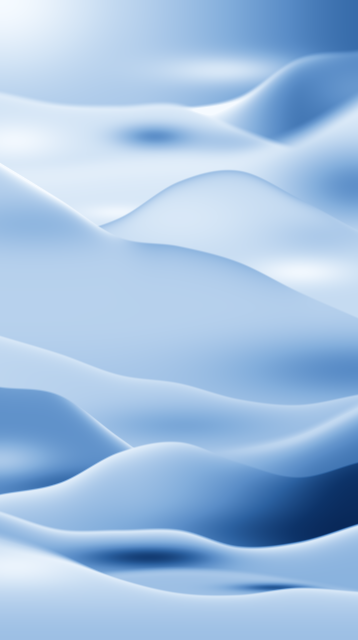
Give the GLSL for this background, as a Shadertoy shader.

```glsl
// Soft blue dunes under a hazy sky, stacked from back to front.
// Each dune is a smooth ridge curve filled with a scalar tone made of rim
// light and oval glows; a blue ramp turns the final tone (0 to 7) into colour.

// Smooth curve through seven evenly spaced heights
float ridge(float x, float h[7]) {
    float s = clamp(x, 0.0, 0.9999) * 6.0;
    int i = int(s);
    float t = s - float(i);
    float b = h[i], c = h[i + 1];
    float a = i > 0 ? h[i - 1] : 2.0 * b - c;
    float d = i < 5 ? h[i + 2] : 2.0 * c - b;
    return b + 0.5 * t * (c - a + t * (2.0 * a - 5.0 * b + 4.0 * c - d
             + t * (3.0 * (b - c) + d - a)));
}

// Oval glow
float oval(vec2 p, float x, float y, float rx, float ry) {
    vec2 q = (p - vec2(x, y)) / vec2(rx, ry);
    return exp(-dot(q, q));
}

// Light that fades with depth below a ridge
float rim(float depth, float width) {
    return exp(-max(depth, 0.0) / width);
}

// Lay a dune over what lies behind it
void cover(inout float tone, float depth, float fill, float blur) {
    float edge = blur + 0.8 / iResolution.y;
    tone = mix(tone, fill, smoothstep(-edge, edge, depth));
}

vec3 blueRamp(float tone) {
    vec3 stops[8] = vec3[8](
        vec3(0.01, 0.09, 0.25), vec3(0.05, 0.20, 0.41),
        vec3(0.17, 0.38, 0.63), vec3(0.35, 0.55, 0.78),
        vec3(0.51, 0.68, 0.86), vec3(0.66, 0.78, 0.91),
        vec3(0.82, 0.89, 0.96), vec3(0.96, 0.98, 1.00));
    float s = clamp(tone, 0.0, 6.999);
    int i = int(s);
    return mix(stops[i], stops[i + 1], s - float(i));
}

void mainImage(out vec4 fragColor, in vec2 fragCoord) {
    vec2 p = fragCoord / iResolution.xy;
    p.y = 1.0 - p.y; // measured downward from the top
    float x = p.x, d, fill;

    // Sky with a corner light and a hazy streak
    float tone = mix(5.0, 2.2, smoothstep(0.35, 1.05, x))
        + 2.0 * oval(p, 0.0, 0.0, 0.3, 0.12) + 2.2 * oval(p, 0.67, 0.11, 0.2, 0.025);

    // Distant blurred dunes
    d = p.y - ridge(x, float[7](0.16, 0.17, 0.175, 0.172, 0.154, 0.094, 0.081));
    fill = mix(5.8, 2.5, smoothstep(0.55, 0.85, x)) + 0.8 * oval(p, 1.0, 0.14, 0.12, 0.04)
        + 3.2 * rim(d, 0.016) * (1.0 - 0.75 * smoothstep(0.78, 1.0, x));
    cover(tone, d, fill, 0.005);

    d = p.y - ridge(x, float[7](0.146, 0.164, 0.167, 0.165, 0.202, 0.235, 0.26));
    fill = 6.0 + 0.6 * rim(d, 0.01) + 0.9 * oval(p, 0.04, 0.22, 0.14, 0.03)
        - 2.8 * oval(p, 0.43, 0.213, 0.1, 0.018) - 1.0 * oval(p, 0.65, 0.22, 0.15, 0.02);
    cover(tone, d, fill, 0.005);

    d = p.y - ridge(x, float[7](0.27, 0.265, 0.255, 0.25, 0.247, 0.213, 0.16));
    fill = 6.1 + 0.6 * rim(d, 0.03) - 3.0 * oval(p, 1.0, 0.29, 0.2, 0.06);
    cover(tone, d, fill, 0.02);

    // Pale rounded dune
    tone += 0.7 * oval(p, 0.33, 0.332, 0.1, 0.012);
    d = p.y - ridge(x, float[7](0.39, 0.37, 0.341, 0.284, 0.267, 0.31, 0.361));
    fill = 5.7 - 1.3 * rim(d, 0.008) + 0.5 * oval(p, 0.5, 0.34, 0.2, 0.05)
        + 1.2 * oval(p, 0.84, 0.425, 0.14, 0.022) - 0.6 * oval(p, 0.9, 0.37, 0.15, 0.03)
        + 1.4 * rim(d, 0.006) * smoothstep(0.8, 1.0, x);
    cover(tone, d, fill, 0.001);

    // Broad central slope
    d = p.y - ridge(x, float[7](0.255, 0.312, 0.371, 0.385, 0.41, 0.456, 0.497));
    fill = 5.35 + 2.3 * rim(d, 0.01) * (1.0 - smoothstep(0.22, 0.42, x))
        - 1.1 * rim(d, 0.02) * smoothstep(0.28, 0.45, x) * (1.0 - smoothstep(0.65, 0.9, x))
        - 1.0 * oval(p, 0.1, 0.35, 0.28, 0.04) - 2.1 * oval(p, 1.0, 0.575, 0.35, 0.05)
        - 0.4 * smoothstep(0.5, 0.62, p.y);
    cover(tone, d, fill, 0.001);

    d = p.y - ridge(x, float[7](0.525, 0.553, 0.586, 0.599, 0.624, 0.633, 0.617));
    fill = mix(5.5, 4.7, x) + 0.8 * rim(d, 0.012) - 1.3 * oval(p, 0.5, 0.665, 0.25, 0.03);
    cover(tone, d, fill, 0.001);

    // Bright fold on the right
    d = p.y - ridge(x, float[7](0.7, 0.705, 0.71, 0.71, 0.703, 0.682, 0.638));
    fill = mix(4.4, 2.3, smoothstep(0.5, 0.9, x)) + 4.2 * rim(d, 0.025) * smoothstep(0.45, 0.9, x);
    cover(tone, d, fill, 0.012);

    // Deep blue dune on the left
    d = p.y - ridge(x, float[7](0.605, 0.618, 0.684, 0.749, 0.8, 0.85, 0.9));
    fill = 3.1 + 2.0 * oval(p, 0.0, 0.72, 0.14, 0.03) - 1.0 * oval(p, 0.17, 0.755, 0.2, 0.025)
        + 0.5 * rim(d, 0.02) + 2.8 * rim(d, 0.01) * smoothstep(0.12, 0.3, x);
    cover(tone, d, fill, 0.001);

    // Large dune falling into night blue
    d = p.y - ridge(x, float[7](0.773, 0.755, 0.707, 0.691, 0.723, 0.746, 0.723));
    fill = mix(4.5, 0.7, smoothstep(0.35, 1.0, x)) - 1.0 * oval(p, 0.55, 0.83, 0.3, 0.035)
        + 2.1 * rim(d, 0.025) * (1.0 - 0.7 * smoothstep(0.5, 0.9, x));
    cover(tone, d, fill, 0.001);

    // Foreground folds
    d = p.y - ridge(x, float[7](0.8, 0.828, 0.829, 0.829, 0.855, 0.848, 0.82));
    fill = mix(3.9, 4.2, x) + 2.6 * rim(d, 0.016) - 3.0 * oval(p, 0.42, 0.87, 0.22, 0.02);
    cover(tone, d, fill, 0.002);

    d = p.y - ridge(x, float[7](0.91, 0.905, 0.896, 0.891, 0.896, 0.909, 0.925));
    fill = 4.7 + 0.7 * rim(d, 0.006) - 3.0 * oval(p, 0.77, 0.918, 0.12, 0.007);
    cover(tone, d, fill, 0.006);

    d = p.y - ridge(x, float[7](0.843, 0.87, 0.905, 0.927, 0.93, 0.919, 0.925));
    fill = mix(5.6, 4.7, smoothstep(0.9, 1.0, p.y)) + 1.1 * oval(p, 0.04, 0.885, 0.2, 0.03)
        + 0.9 * rim(d, 0.007);
    cover(tone, d, fill, mix(0.014, 0.001, smoothstep(0.0, 0.3, x)));

    fragColor = vec4(blueRamp(tone), 1.0);
}
```
